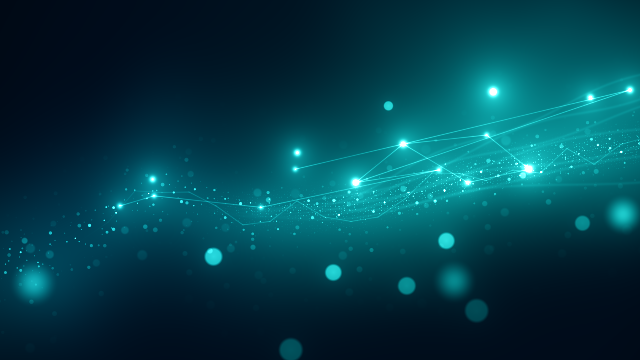
This background is drawn by a WebGL 2 fragment shader. Its source:

```glsl
#version 300 es
precision highp float;
// A teal network of glowing nodes drifting along a rising ridge, over dark blue.
// All light is summed as one scalar energy (ambient haze, bokeh, dust, threads,
// links, nodes) and then turned into colour by a single ramp.
uniform vec2 u_resolution;
out vec4 outColor;

const float BASE_LIGHT = 0.045;
const float HAZE_LEFT = 0.2;
const float HAZE_RIGHT = 0.36;
const float LINK_WIDTH = 0.0015;
const float LINK_LIGHT = 0.32;
const float CORE_SIZE = 0.0095;
const float HALO_SIZE = 0.04;
const int THREADS = 7;
const int CHAIN = 24;

// Main nodes: position, strength
const vec3 NODES[15] = vec3[](
  vec3(0.333, 0.428, 0.5), vec3(0.428, 0.456, 0.4), vec3(0.725, 0.424, 0.3),
  vec3(0.82, 0.53, 0.4), vec3(0.988, 0.493, 1.1), vec3(1.12, 0.6, 0.95),
  vec3(1.3, 0.493, 0.6), vec3(1.352, 0.625, 0.4), vec3(1.47, 0.53, 1.0),
  vec3(1.75, 0.75, 0.8), vec3(1.37, 0.745, 1.2), vec3(1.64, 0.729, 0.75),
  vec3(0.826, 0.576, 0.8), vec3(0.424, 0.502, 0.7), vec3(1.22, 0.528, 0.4));

// Pairs of nodes joined by a line
const ivec2 LINKS[12] = ivec2[](
  ivec2(0, 1), ivec2(1, 2), ivec2(3, 5), ivec2(5, 7), ivec2(4, 5),
  ivec2(4, 9), ivec2(5, 9), ivec2(4, 14), ivec2(7, 8), ivec2(5, 6),
  ivec2(2, 14), ivec2(6, 8));

// Large out-of-focus discs: position, radius, light
const vec4 DISCS[11] = vec4[](
  vec4(0.093, 0.213, 0.07, 0.42), vec4(0.593, 0.287, 0.028, 0.52),
  vec4(0.926, 0.243, 0.026, 0.5), vec4(1.13, 0.206, 0.028, 0.34),
  vec4(1.24, 0.331, 0.026, 0.48), vec4(1.262, 0.218, 0.065, 0.34),
  vec4(1.324, 0.137, 0.037, 0.18), vec4(0.808, 0.028, 0.037, 0.22),
  vec4(1.618, 0.38, 0.024, 0.28), vec4(1.731, 0.403, 0.06, 0.48),
  vec4(1.079, 0.706, 0.015, 0.45));

float hash(vec2 p) { return fract(sin(dot(p, vec2(127.1, 311.7))) * 43758.5453); }

float noise(vec2 p) {
  vec2 i = floor(p), f = fract(p);
  f = f * f * (3.0 - 2.0 * f);
  return mix(mix(hash(i), hash(i + vec2(1, 0)), f.x),
             mix(hash(i + vec2(0, 1)), hash(i + vec2(1, 1)), f.x), f.y);
}

float gauss(float d, float width) { return exp(-d * d / (width * width)); }

// Height of the ridge that the network follows
float ridge(float x) {
  return 0.27 + 0.185 * x + 0.106 * gauss(x - 0.42, 0.19) - 0.033 * gauss(x - 1.03, 0.2);
}

float segment(vec2 p, vec2 a, vec2 b, float width) {
  vec2 ab = b - a;
  float t = clamp(dot(p - a, ab) / dot(ab, ab), 0.0, 1.0);
  return gauss(length(p - a - ab * t), width) * (0.6 + 0.4 * abs(2.0 * t - 1.0));
}

// One jittered disc per cell, kept inside its cell; radius is relative to the cell
float scatter(vec2 p, float cell, float radius, float density, float seed) {
  vec2 q = p / cell, id = floor(q) + seed;
  float r = radius * mix(0.5, 1.0, hash(id + 3.1));
  vec2 centre = 0.5 + (vec2(hash(id), hash(id + 7.7)) - 0.5) * (1.0 - 2.0 * r);
  float edge = max(0.45 * r, 1.0 / (u_resolution.y * cell));
  float disc = 1.0 - smoothstep(r - edge, r, length(fract(q) - centre));
  return disc * step(hash(id + 5.3), density) * mix(0.35, 1.0, hash(id + 9.2));
}

vec3 ramp(float e) {
  return vec3(0.3 * pow(e, 4.0), e, 0.06 + 0.93 * e);
}

void main() {
  vec2 p = gl_FragCoord.xy / u_resolution.y;
  float d = p.y - ridge(p.x);
  float right = smoothstep(0.2, 1.25, p.x);
  float lineWidth = max(LINK_WIDTH, 0.45 / u_resolution.y);

  // Ambient haze, wider above the ridge towards the right
  float spread = d > 0.0 ? mix(0.23, 0.33, right) : mix(0.25, 0.21, right);
  float haze = mix(HAZE_LEFT, HAZE_RIGHT, right) * gauss(d, spread);
  haze += 0.14 * gauss(length(p - vec2(1.36, 0.8)), 0.33);
  haze += 0.07 * gauss(d, 0.09) * smoothstep(0.1, 0.6, p.x);
  haze += 0.035 * smoothstep(0.2, 1.1, p.x) * smoothstep(0.4, 0.8, p.y);
  float e = BASE_LIGHT + haze * (0.86 + 0.28 * noise(p * 5.0));

  // Bokeh: large discs, then scattered small ones
  for (int i = 0; i < 11; i++) {
    vec4 b = DISCS[i];
    float l = length(p - b.xy);
    float inner = b.z * mix(0.7, 0.05, smoothstep(0.038, 0.045, b.z));
    e += b.w * ((1.0 - smoothstep(inner, b.z, l)) + 0.22 * exp(-l / b.z));
  }
  e += 0.15 * scatter(p, 0.11, 0.16, 0.5, 11.0) * gauss(d + 0.03, 0.17);
  e += 0.42 * scatter(p + 0.03, 0.075, 0.15, 0.55, 23.0) * gauss(d + 0.02, 0.12);

  // Sparkles and fine dust on the ridge
  e += 0.95 * scatter(p, 0.038, 0.16, 0.6, 37.0) * gauss(d, 0.06);
  e += 0.7 * scatter(p, 0.021, 0.17, 0.5, 67.0) * gauss(d, 0.045);
  float dust = smoothstep(0.5, 0.95, p.x) * gauss(d - 0.005, 0.036);
  e += 0.75 * dust * scatter(vec2(p.x, d), 0.0075, 0.34, 0.75, 51.0);

  // Faint threads fanning out to the right
  for (int i = 0; i < THREADS; i++) {
    float k = float(i);
    float fan = (k - 2.0) * 0.045 * max(p.x - 0.75, 0.0);
    float wave = 0.014 * sin(p.x * (6.0 + k) + k * 2.1);
    e += 0.06 * smoothstep(0.5, 1.2, p.x) * gauss(d - fan - wave, 0.004);
  }

  // Zigzag chain of thin lines along the ridge
  vec2 last = vec2(0.0, ridge(0.0));
  for (int i = 1; i <= CHAIN; i++) {
    float x = float(i) * 0.075;
    vec2 next = vec2(x, ridge(x) + 0.08 * (hash(vec2(x, 4.0)) - 0.45));
    e += 0.2 * smoothstep(0.2, 0.6, p.x) * segment(p, last, next, lineWidth);
    last = next;
  }

  // Links and nodes
  for (int i = 0; i < 12; i++)
    e += LINK_LIGHT * segment(p, NODES[LINKS[i].x].xy, NODES[LINKS[i].y].xy, lineWidth);
  for (int i = 0; i < 15; i++) {
    float l = length(p - NODES[i].xy), s = NODES[i].z;
    e += (0.4 + 0.5 * s) * gauss(l, CORE_SIZE * (0.6 + 0.5 * s));
    e += 0.42 * s * exp(-l / (HALO_SIZE * (0.4 + 0.6 * s)));
  }

  // Colour, slightly bluer on the left, darker in the outer corners
  vec3 color = ramp(min(e, 1.35));
  color.b += 0.04 * (1.0 - right) * gauss(d, 0.3);
  color *= 1.0 - 0.2 * smoothstep(0.8, 1.1, length(p - vec2(0.95, 0.5)));
  outColor = vec4(clamp(color, 0.0, 1.0), 1.0);
}
```
